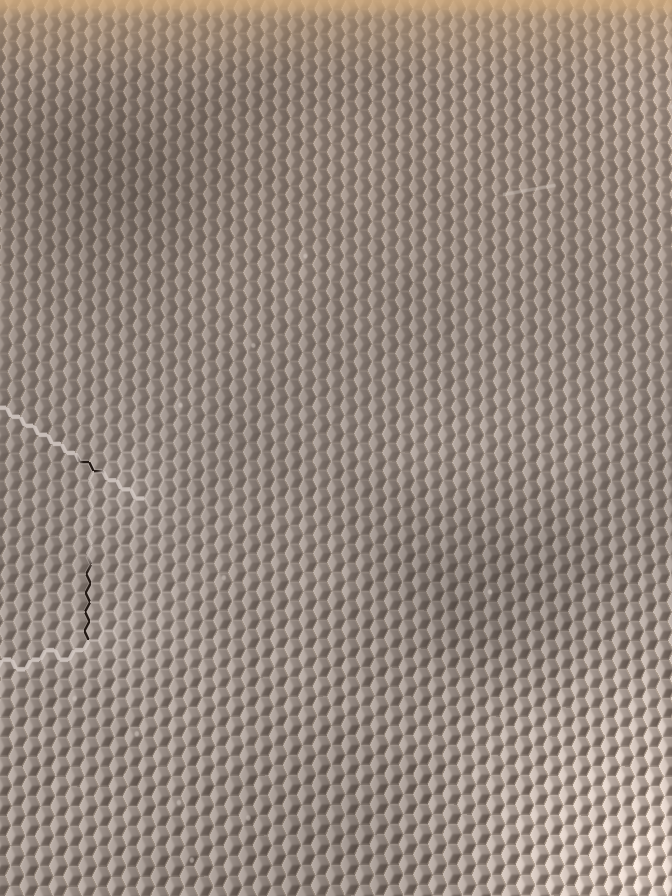
Write a Shadertoy shader that draws this texture.

```glsl
// A pressed wax sheet: about 48 columns and 49 rows of tall hexagonal cells, each
// with a three-faced hollow and a pale wall. Cells shrink slightly towards the top;
// layered sines stain the sheet, and cracks run along walls that a line crosses.

float hash(vec2 p) {
    return fract(sin(dot(p, vec2(127.1, 311.7))) * 4375.85);
}

float cross2(vec2 a, vec2 b) { return a.x * b.y - a.y * b.x; }

// Sheet position (0..1 on both axes) to lattice units, one unit per cell height.
vec2 toLattice(vec2 uv) {
    vec2 sway = 0.05 * sin(uv.yx * vec2(9.0, 7.0) + uv * 4.0);
    return vec2((uv.x - 0.5) * (46.0 + 4.0 * uv.y) * 0.866,
                uv.y * (44.0 + 5.0 * uv.y)) + sway;
}

// 1 where the step from one cell to its neighbour crosses the line a-b.
float crosses(vec2 a, vec2 b, vec2 cell, vec2 next) {
    a = toLattice(a);
    b = toLattice(b);
    float sides = cross2(b - a, cell - a) * cross2(b - a, next - a);
    float ends = cross2(next - cell, a - cell) * cross2(next - cell, b - cell);
    return sides < 0.0 && ends < 0.0 ? 1.0 : 0.0;
}

float segmentDistance(vec2 p, vec2 a, vec2 b) {
    vec2 d = b - a;
    return length(p - a - d * clamp(dot(p - a, d) / dot(d, d), 0.0, 1.0));
}

// Soft round patch at a place, with a falloff for each axis.
float patchAt(vec2 uv, vec2 place, vec2 falloff) {
    vec2 d = (uv - place) * falloff;
    return exp(-dot(d, d));
}

// Slow blotches from layered sines, roughly -1..1.
float stains(vec2 p) {
    float sum = 0.0, amp = 0.5;
    for (int i = 0; i < 4; i++) {
        sum += amp * sin(p.x + 1.7 * sin(p.y * 0.8)) * sin(p.y + 1.3 * sin(p.x * 0.7));
        p = mat2(1.3, 1.2, -1.2, 1.3) * p + 2.3;
        amp *= 0.55;
    }
    return sum;
}

void mainImage(out vec4 fragColor, in vec2 fragCoord) {
    vec2 uv = fragCoord / iResolution.xy;
    vec2 p = toLattice(uv);
    float px = 42.0 / iResolution.x;

    // Nearest centre of the two interleaved grids
    vec2 period = vec2(1.732, 1.0);
    vec2 c0 = round(p / period) * period;
    vec2 c1 = (floor(p / period) + 0.5) * period;
    vec2 cell = length(p - c0) < length(p - c1) ? c0 : c1;
    vec2 q = p - cell;
    vec2 id = round(cell / vec2(0.866, 0.5));
    float rnd = hash(id);

    // Nearest wall and the neighbour behind it
    float reach = 0.0;
    vec2 toNext = vec2(0.0, 1.0);
    for (int i = 0; i < 3; i++) {
        float angle = radians(30.0 + 60.0 * float(i));
        vec2 axis = vec2(cos(angle), sin(angle));
        float along = dot(q, axis);
        if (abs(along) > reach) {
            reach = abs(along);
            toNext = axis * sign(along);
        }
    }
    float wall = 0.5 - reach;
    vec2 next = cell + toNext;

    // Three rhombic faces (right, left, lower); the light turns with height
    float high = smoothstep(0.1, 0.75, uv.y);
    float contrast = mix(1.25, 0.95, high) + 0.15 * smoothstep(0.4, 1.0, uv.x) * (1.0 - high);
    vec2 s = q + 0.05 * (vec2(rnd, hash(id + 9.0)) - 0.5);
    vec3 facing = vec3(dot(s, vec2(0.5, 0.866)), -s.x, dot(s, vec2(0.5, -0.866)));
    vec3 weight = exp(facing * 4.5 / (px + 0.2));
    weight /= weight.x + weight.y + weight.z;
    vec3 shade = mix(vec3(0.0, 0.085, -0.13), vec3(-0.07, 0.075, -0.085), high);
    float relief = dot(weight, shade) - 0.09 * q.x + 0.03 * (rnd - 0.5);
    vec3 color = vec3(0.585, 0.538, 0.51) + relief * contrast;

    // Pale ridges round the upright face, then walls, strongest where they slant
    vec3 edgeColor = vec3(0.73, 0.675, 0.63);
    color = mix(color, edgeColor, weight.y * (1.0 - weight.y) * mix(0.4, 0.8, high));
    float line = 1.0 - smoothstep(0.03 - px * 0.4, 0.08 + px * 0.7, wall);
    float slant = step(0.5, abs(toNext.x));
    float lit = 0.5 - 0.5 * toNext.x;
    vec3 wallColor = mix(vec3(0.64, 0.58, 0.52), vec3(0.77, 0.72, 0.685), lit);
    color = mix(color, wallColor, line * mix(0.3, 0.8, slant));

    // Stains, shadowed patches and sheen
    float tone = 0.975 + 0.07 * stains(uv * vec2(5.0, 7.0) + 0.6);
    tone -= 0.15 * patchAt(uv, vec2(0.17, 0.79), vec2(5, 8));
    tone -= 0.08 * patchAt(uv, vec2(0.4, 0.93), vec2(6, 9));
    tone -= 0.15 * patchAt(uv, vec2(0.7, 0.35), vec2(5, 11));
    tone += 0.3 * smoothstep(0.5, 1.0, uv.x) * (1.0 - smoothstep(0.0, 0.4, uv.y));
    tone += 0.1 * smoothstep(0.5, 1.0, uv.x) * smoothstep(0.6, 1.0, uv.y);
    color *= tone;
    color *= mix(vec3(1.0), vec3(1.02, 0.99, 0.96), smoothstep(0.5, 1.0, uv.y));

    // Warm glow along the top edge
    float glow = smoothstep(0.9, 1.0, uv.y) * 0.35 + smoothstep(0.975, 1.0, uv.y) * 0.45;
    color = mix(color, vec3(0.83, 0.68, 0.5), glow);

    // Cracks with dusty walls
    vec2 bend = vec2(0.137, 0.487), foot = vec2(0.135, 0.277);
    float upper = max(crosses(vec2(-0.02, 0.553), bend, cell, next),
                      crosses(bend, vec2(0.216, 0.44), cell, next));
    float lower = crosses(vec2(-0.02, 0.248), foot, cell, next);
    float upright = crosses(bend, foot, cell, next);
    float dust = exp(-length((uv - vec2(0.195, 0.45)) * vec2(14, 18)))
               + exp(-length((uv - vec2(0.15, 0.29)) * vec2(11, 20)));
    float crack = max(max(upper, lower), 0.6 * upright);
    float dusty = max(crack * (1.0 - smoothstep(0.07, 0.17, wall)), dust * (0.2 + 0.6 * line));
    color = mix(color, vec3(0.83, 0.79, 0.77), dusty * 0.85);
    float open = upright * (1.0 - smoothstep(0.36, 0.385, uv.y));
    open = max(open, upper * (1.0 - smoothstep(0.012, 0.025, length(uv - bend))));
    color = mix(color, vec3(0.13, 0.09, 0.07), open * (1.0 - smoothstep(0.03, 0.09 + px * 0.4, wall)));

    // Specks and one scratch
    vec2 spot = 0.5 * (vec2(hash(id + 3.0), hash(id + 5.0)) - 0.5);
    float speck = step(0.99, hash(id + 31.0)) * (1.0 - smoothstep(0.06, 0.2, length(q - spot)));
    float scratch = 1.0 - smoothstep(0.0008, 0.003, segmentDistance(uv, vec2(0.75, 0.783), vec2(0.825, 0.793)));
    color = mix(color, vec3(0.85, 0.81, 0.78), max(speck * 0.5, scratch * 0.4));

    fragColor = vec4(clamp(color, 0.0, 1.0), 1.0);
}
```
